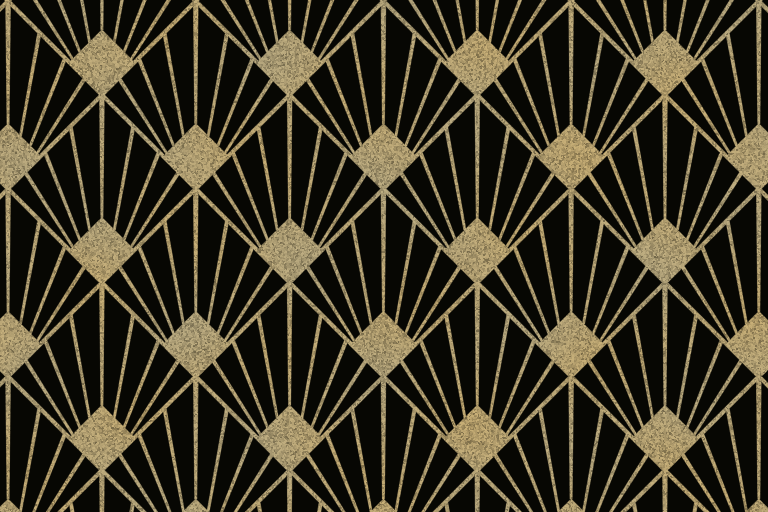
Write a WebGL 1 fragment shader that draws this pattern.

```glsl
precision highp float;
// Art deco fans of gold rays on black, each spreading from a gold diamond.
// The plane folds into staggered square cells standing on a corner; every
// cell holds one diamond, its rays and a border, filled with fine glitter.

uniform vec2 u_resolution;

const float TILES_ACROSS = 4.092;         // repeats over the canvas width
const vec2 FIRST_GEM = vec2(0.543, 0.397); // a diamond centre, in tiles
const float GEM = 0.1745;                 // half diagonal of a diamond
const float BORDER = 0.0112;              // half width of the cell border
const float GRAINS_ACROSS = 460.0;
const vec3 BLACK = vec3(0.028, 0.027, 0.012);
const vec3 GOLD_DARK = vec3(0.45, 0.40, 0.275);
const vec3 GOLD_LIGHT = vec3(0.765, 0.685, 0.49);

vec3 hash3(vec2 p) {
  vec3 q = fract(p.xyx * vec3(0.1031, 0.1030, 0.0973));
  q += dot(q, q.yxz + 33.33);
  return fract((q.xxy + q.yzz) * q.zyx);
}

// Random shade of the nearest cellular grain
float grainShade(vec2 p) {
  vec2 cell = floor(p);
  float nearest = 9.0;
  float shade = 0.0;
  for (int j = -1; j <= 1; j++) {
    for (int i = -1; i <= 1; i++) {
      vec2 id = cell + vec2(float(i), float(j));
      vec3 h = hash3(id);
      vec2 d = id + h.xy - p;
      float dist = dot(d, d);
      if (dist < nearest) {
        nearest = dist;
        shade = h.z;
      }
    }
  }
  return shade;
}

// Position inside a diamond-shaped cell of the staggered lattice
vec2 foldToCell(vec2 p) {
  vec2 a = p - floor(p + 0.5);
  vec2 b = fract(p) - 0.5;
  return abs(a.x) + abs(a.y) < 0.5 ? a : b;
}

// Distance to a segment whose half width grows from foot to head
float taperedRay(vec2 p, vec2 foot, vec2 head, float thin, float wide) {
  vec2 axis = head - foot;
  float t = clamp(dot(p - foot, axis) / dot(axis, axis), 0.0, 1.0);
  return length(p - foot - axis * t) - mix(thin, wide, t);
}

// Rays run from the upper gem edge to the upper cell edge
float fanDistance(vec2 p, float gem) {
  float d = 1.0;
  for (int i = 0; i < 4; i++) {
    float t = float(i) / 3.0;
    float footX = t * (0.220 - 0.063 * t);
    float headX = t * (0.548 - 0.138 * t);
    float wide = i == 0 ? 0.0145 : 0.0108;
    d = min(d, taperedRay(p, vec2(footX, gem - footX),
                          vec2(headX, 1.0 - gem - headX), 0.0075, wide));
  }
  return d;
}

// Distance to all gold parts of one cell
float motifDistance(vec2 cell, float gem, float border) {
  vec2 p = vec2(abs(cell.x), cell.y + 0.5 - gem);
  float edge = (0.5 - abs(cell.x) - abs(cell.y)) * 0.7071 - border;
  float diamond = (p.x + abs(p.y) - gem) * 0.7071;
  return min(min(edge, diamond), fanDistance(p, gem));
}

// Glittering gold with a faint drift of warmth
vec3 goldLeaf(vec2 p, vec2 grainPos) {
  vec3 gold = mix(GOLD_DARK, GOLD_LIGHT, sqrt(grainShade(grainPos)));
  float warmth = sin(p.x * 5.3 + sin(p.y * 3.7)) * sin(p.y * 6.1 + p.x * 1.9);
  return gold * (1.0 + 0.03 * warmth * vec3(1.0, 0.2, -1.6));
}

void main() {
  vec2 uv = gl_FragCoord.xy / u_resolution.x;
  vec2 p = uv * TILES_ACROSS;
  float pixel = TILES_ACROSS / u_resolution.x;

  vec2 cell = foldToCell(p - FIRST_GEM - vec2(0.0, 0.5 - GEM));
  float d = motifDistance(cell, GEM, BORDER);
  float cover = 1.0 - smoothstep(-0.75 * pixel, 0.75 * pixel, d);

  vec3 color = mix(BLACK, goldLeaf(p, uv * GRAINS_ACROSS), cover);
  gl_FragColor = vec4(color, 1.0);
}
```
